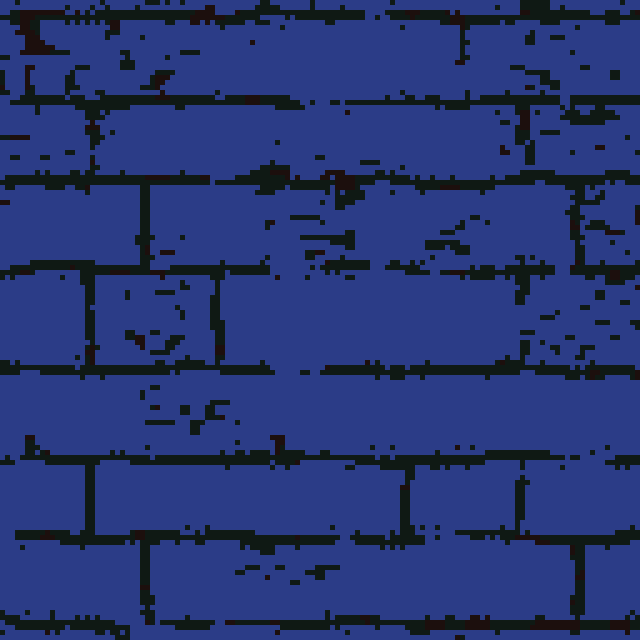
Reproduce this texture procedurally as a three.js fragment shader.

```glsl
// Worn blue brick wall of seven courses with broken dark joints, on a grid of 128 square cells.
varying vec2 vUv;

const float CELLS = 128.0;
const vec3 BRICK_BLUE = vec3(0.168, 0.236, 0.528);
const vec3 JOINT_DARK = vec3(0.06, 0.10, 0.08);
const vec3 JOINT_RUST = vec3(0.11, 0.06, 0.05);

float hash(vec2 p) {
  p = fract(p * vec2(0.1031, 0.1137));
  p += dot(p, p.yx + 33.33);
  return fract((p.x + p.y) * p.x * 7.31 + p.y * 91.7);
}

float noise(vec2 p) {
  vec2 i = floor(p), f = fract(p);
  f = f * f * (3.0 - 2.0 * f);
  return mix(mix(hash(i), hash(i + vec2(1.0, 0.0)), f.x),
             mix(hash(i + vec2(0.0, 1.0)), hash(i + 1.0), f.x), f.y);
}

// Depth of a bed joint below the top edge, in cells; course heights vary gently.
float bedDepth(float i) {
  return 3.0 + 17.4 * i - 2.3 * sin(1.2566 * (i - 1.0)) * sin(0.4488 * i);
}

// Ragged stroke: across is the distance to its axis, along the position on it.
float stroke(float across, float along, float seed, float gap) {
  float wander = (noise(vec2(along * 0.13, seed * 7.3)) - 0.5) * 2.0;
  float wear = noise(vec2(along * 0.16 + 40.0, seed * 11.7));
  float ragged = (hash(vec2(floor(along), seed * 3.1)) - 0.5) * 0.5;
  float halfWidth = 1.05 * smoothstep(gap, gap + 0.35, wear) + ragged;
  return step(abs(across - wander), halfWidth);
}

// Upright joints of one course; v runs from 0 at its top to 1 at its bottom.
float uprights(float course, float x, float depth, float top, float bottom) {
  float v = (depth - top) / (bottom - top);
  if (v < 0.0 || v > 1.0) return 0.0;
  float first = 0.14 - 0.09 * cos(1.5708 * course);
  float middle = course == 3.0 ? 0.341 : course == 5.0 ? 0.638 : course == 2.0 ? 0.53 : 0.433;
  float mark = 0.0;
  for (int k = 0; k < 3; k++) {
    float j = float(k);
    float place = k == 0 ? first : k == 1 ? middle : first + 0.675;
    float from = 0.0, to = 1.0;
    // Some joints survive only in part.
    if (course == 4.0) from = k == 2 ? 2.0 : 0.74;
    if (k == 1) {
      if (course == 0.0 || course == 6.0) from = 2.0;
      if (course == 1.0) from = 0.5;
      if (course == 2.0) to = 0.34;
    }
    if (k == 2 && course < 2.0) to = 0.55;
    if (v < from || v > to) continue;
    float seed = course * 3.0 + j + 20.0;
    float across = x - place * CELLS;
    mark = max(mark, stroke(across, depth, seed, 0.08));
    // Wedge of mortar under the bed joint.
    float wedge = 3.2 * hash(vec2(seed, 5.0)) * (1.0 - v * 4.0);
    mark = max(mark, step(abs(across), wedge));
  }
  return mark;
}

vec3 cellColour(vec2 cell) {
  float x = cell.x + 0.5, depth = CELLS - cell.y - 0.5;
  float mark = 0.0;
  for (int n = 0; n < 8; n++) {
    float i = float(n), top = bedDepth(i);
    float gap = n == 7 ? 0.0 : 0.1;
    mark = max(mark, stroke(depth - top, x, i + 1.0, gap));
    if (n < 7) mark = max(mark, uprights(i, x, depth, top, bedDepth(i + 1.0)));
    // Loose crumbs beside the bed joint.
    float crumb = step(abs(depth - top), 2.5) * step(0.95, hash(cell + 17.0));
    mark = max(mark, crumb);
  }
  // Chips gathered in patches, mostly on the upper courses.
  float patchy = noise(cell * 0.065 + 31.0) - 0.12 * step(60.0, depth);
  float chip = noise(cell * vec2(0.36, 0.7) + 53.0);
  mark = max(mark, step(0.66, patchy) * step(0.74, chip));

  float rust = noise(cell * vec2(0.22, 0.4) + 71.0) + 0.12 * step(122.0, depth);
  vec3 joint = mix(JOINT_DARK, JOINT_RUST, step(0.81, rust));
  return mix(BRICK_BLUE, joint, mark);
}

void main() {
  // Blend the four cells round the nearest corner over one screen sample.
  vec2 p = vUv * CELLS;
  vec2 corner = floor(p + 0.5);
  vec2 w = clamp((p - corner) / max(fwidth(p), vec2(0.0001)) + 0.5, 0.0, 1.0);
  vec3 lower = mix(cellColour(corner - 1.0), cellColour(corner - vec2(0.0, 1.0)), w.x);
  vec3 upper = mix(cellColour(corner - vec2(1.0, 0.0)), cellColour(corner), w.x);
  gl_FragColor = vec4(mix(lower, upper, w.y), 1.0);
}
```
